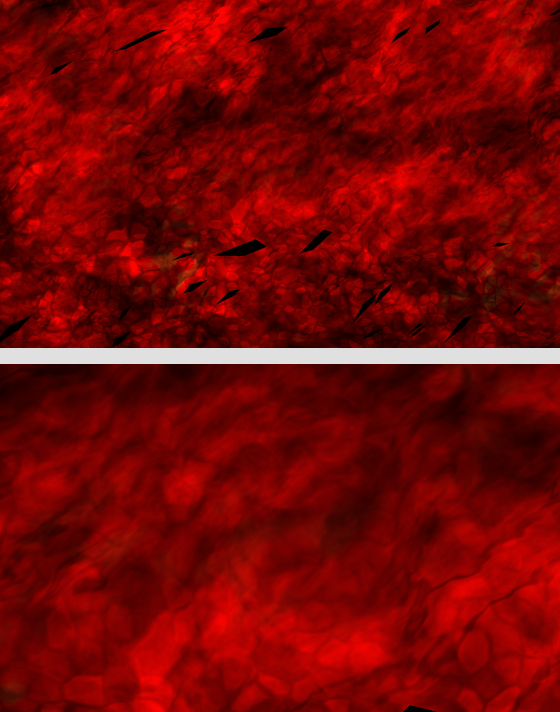
Top: the whole. Bottom: its middle third, enlarged.
Give the GLSL for this texture, as a WebGL 1 fragment shader.

```glsl
precision highp float;
// Dark red mineral-like surface: slanted streaks of layered noise, soft rounded
// grains from a cell pattern, dark creases, faint ochre flecks, and a scatter
// of sharp black slivers.
uniform vec2 u_resolution;

float hash(vec2 p) {
  vec3 q = fract(p.xyx * vec3(0.1031, 0.1030, 0.0973));
  q += dot(q, q.yzx + 33.33);
  return fract((q.x + q.y) * q.z);
}

vec2 hash2(vec2 p) {
  return vec2(hash(p), hash(p + 71.7));
}

// Value noise centred on zero
float noise(vec2 p) {
  vec2 i = floor(p), f = fract(p);
  f = f * f * (3.0 - 2.0 * f);
  float low = mix(hash(i), hash(i + vec2(1.0, 0.0)), f.x);
  float high = mix(hash(i + vec2(0.0, 1.0)), hash(i + 1.0), f.x);
  return mix(low, high, f.y) - 0.5;
}

float fbm(vec2 p) {
  float sum = 0.0, amp = 0.5;
  for (int i = 0; i < 5; i++) {
    sum += amp * noise(p);
    p = mat2(1.92, 0.56, -0.56, 1.92) * p + 17.3;
    amp *= 0.56;
  }
  return sum;
}

vec2 turn(vec2 p, float angle) {
  float c = cos(angle), s = sin(angle);
  return vec2(c * p.x + s * p.y, c * p.y - s * p.x);
}

// Rounded grains: random brightness per cell, fading to zero at the borders
float grains(vec2 p) {
  vec2 cell = floor(p), nearest = cell;
  float first = 8.0, second = 8.0;
  for (int j = -1; j <= 1; j++) {
    for (int i = -1; i <= 1; i++) {
      vec2 id = cell + vec2(float(i), float(j));
      float d = length(id + 0.1 + 0.8 * hash2(id) - p);
      if (d < first) {
        second = first;
        first = d;
        nearest = id;
      } else {
        second = min(second, d);
      }
    }
  }
  float dome = smoothstep(0.0, 0.32, second - first);
  return dome * (hash(nearest + 5.0) - 0.15) - 0.2;
}

// Coverage of a lopsided four-cornered sliver lying along x
float sliver(vec2 p, float halfLength, float thickness, vec2 skew, float pixel) {
  vec2 peak = halfLength * (skew * 1.4 - 0.7);
  vec2 edge = min((p.x + halfLength) / (peak + halfLength),
                  (halfLength - p.x) / (halfLength - peak));
  float inside = min(thickness * edge.x - p.y, p.y + 0.6 * thickness * edge.y);
  return smoothstep(-0.7 * pixel, 0.7 * pixel, inside);
}

void main() {
  vec2 p = gl_FragCoord.xy / u_resolution.y;
  float aspect = u_resolution.x / u_resolution.y;
  float pixel = 1.0 / u_resolution.y;

  // Bend the surface so that streaks and grains run unevenly
  vec2 warp = vec2(fbm(p * 6.0 + 3.1), fbm(p * 6.0 + 41.7));
  vec2 w = p + 0.06 * warp;
  vec2 slant = turn(w, 0.68);
  vec2 flatter = turn(w, -0.15);
  float upper = smoothstep(0.22, 0.5, p.y + 0.4 * warp.x);

  // Tone: broad patches, streaks, fine streaks, mottling, grains
  float broad = fbm(w * 4.0 + 8.4);
  float streaks = mix(fbm(flatter * vec2(8.0, 14.0) + 60.0),
                      fbm(slant * vec2(6.0, 15.0) + 20.0), upper);
  float fine = mix(fbm(flatter * vec2(26.0, 38.0) + 70.0),
                   fbm(slant * vec2(20.0, 44.0) + 90.0), upper);
  float mottle = fbm(w * 48.0 + 31.0);
  float patches = smoothstep(-0.12, 0.15, noise(p * 4.0 + 12.0));
  float grain = grains(slant * vec2(16.0, 23.0)) * (0.35 + patches)
              + 0.9 * grains(w * vec2(32.0, 40.0) + 9.0) * (1.3 - 0.9 * upper);
  float tone = 4.0 * broad + 3.6 * streaks + 2.9 * fine + 1.2 * mottle + 1.15 * grain;

  // Thin dark creases, stronger in some places
  float fold = abs(fbm(slant * vec2(6.0, 14.0) + 33.0));
  float crease = (1.0 - smoothstep(0.0, 0.05, fold))
               * smoothstep(-0.15, 0.25, noise(p * 7.0 + 50.0));
  tone += 0.2 - 1.0 * crease + 0.25 * (upper - 0.6);

  float red = 0.395 + 0.165 * tone + 0.02 * tone * tone;
  if (tone < -2.0) red = 0.145 + 0.07 * (tone + 2.0);
  red = clamp(red, 0.03, 1.0);
  vec3 color = vec3(red, 0.012 * red, 0.006 * red);

  // Ochre flecks, mostly low down
  float ochre = smoothstep(0.05, 0.3, noise(p * 6.0 + 77.0))
              * smoothstep(0.0, 0.3, noise(slant * vec2(34.0, 60.0)))
              * (1.0 - 0.75 * upper);
  color += ochre * red * vec3(-0.05, 0.24, 0.04);

  // Black slivers: most in the lower third, a few near the top
  for (int i = 0; i < 22; i++) {
    vec2 seed = vec2(float(i) * 3.7 + 1.0, 19.0);
    vec2 place = hash2(seed), shape = hash2(seed + 7.0);
    float y = i < 16 ? 0.02 + 0.29 * place.y : 0.8 + 0.18 * place.y;
    vec2 q = turn(p - vec2(place.x * aspect, y), mix(0.08, 0.9, shape.x));
    float halfLength = mix(0.024, 0.085, shape.y * shape.y);
    float thickness = halfLength * mix(0.14, 0.42, hash(seed + 13.0));
    float cover = sliver(q, halfLength, thickness, hash2(seed + 23.0), pixel);
    color = mix(color, vec3(0.012, 0.0, 0.0), cover);
  }

  gl_FragColor = vec4(color, 1.0);
}
```
